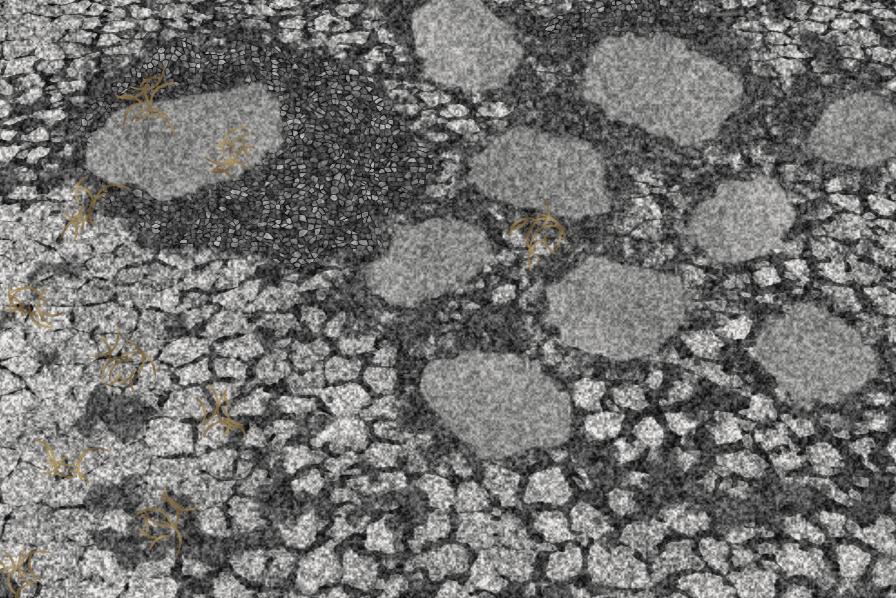
Write a WebGL 2 fragment shader that draws this texture.

```glsl
#version 300 es
precision highp float;
uniform vec2 u_resolution;
out vec4 fragColor;

float hash(vec2 p) {
  vec3 q = fract(p.xyx * vec3(0.1031, 0.1030, 0.0973));
  q += dot(q, q.yzx + 33.33);
  return fract((q.x + q.y) * q.z);
}

float noise(vec2 p) {
  vec2 i = floor(p), f = fract(p);
  f *= f * (3.0 - 2.0 * f);
  return mix(mix(hash(i), hash(i + vec2(1, 0)), f.x),
             mix(hash(i + vec2(0, 1)), hash(i + vec2(1, 1)), f.x), f.y);
}

float fbm(vec2 p) {
  float sum = 0.0, amp = 0.57;
  for (int i = 0; i < 3; i++) {
    sum += amp * noise(p);
    p = p * 2.03 + 17.3;
    amp *= 0.5;
  }
  return sum;
}

// Jittered cells: x = distance to the border, y = random value of the cell
vec2 cells(vec2 p) {
  vec2 base = floor(p);
  float near = 9.0, second = 9.0, id = 0.0;
  for (int y = -1; y <= 1; y++)
    for (int x = -1; x <= 1; x++) {
      vec2 c = base + vec2(x, y);
      float d = length(c + 0.1 + 0.8 * vec2(hash(c), hash(c + 71.7)) - p);
      if (d < near) { second = near; near = d; id = hash(c + 29.1); }
      else second = min(second, d);
    }
  return vec2(0.5 * (second - near), id);
}

float ellipse(vec2 p, vec2 center, vec2 radius, float angle) {
  float c = cos(angle), s = sin(angle);
  p = mat2(c, -s, s, c) * (p - center);
  return (length(p / radius) - 1.0) * min(radius.x, radius.y);
}

// Worn smooth repairs, scattered over the right side
float repairs(vec2 p) {
  float d = 1.0;
  for (int i = 0; i < 9; i++) {
    float k = float(i), size = 0.075 + 0.045 * hash(vec2(k, 4.0));
    vec2 center = vec2(0.66 + 0.86 * fract(0.2 + k * 0.618), 0.33 + 0.075 * k);
    d = min(d, ellipse(p, center, size * vec2(1.1, 0.75), hash(vec2(k, 8.0)) - 0.5));
  }
  return d;
}

// Tufts of dry bent straw
float straw(vec2 p, float soft) {
  float cover = 0.0;
  for (int i = 0; i < 10; i++) {
    float k = float(i);
    vec2 tuft = vec2(0.02 + 0.4 * fract(k * 0.618), 0.04 + 0.088 * k);
    if (i == 6) tuft = vec2(0.9, 0.61);
    if (length(p - tuft) > 0.1) continue;
    for (int j = 0; j < 9; j++) {
      vec2 seed = vec2(k, float(j) + 3.0);
      float a = 6.28 * hash(seed), len = 0.012 + 0.022 * hash(seed + 5.0);
      vec2 q = p - tuft - 0.07 * (vec2(hash(seed + 11.0), hash(seed + 23.0)) - 0.5);
      q = mat2(cos(a), -sin(a), sin(a), cos(a)) * q;
      q.y += 18.0 * (q.x * q.x - 0.0002);
      float d = length(vec2(max(abs(q.x) - len, 0.0), q.y));
      cover = max(cover, 1.0 - smoothstep(0.0008, 0.0012 + soft, d));
    }
  }
  return cover;
}

void main() {
  vec2 p = gl_FragCoord.xy / u_resolution.y;
  float soft = 1.5 / u_resolution.y;
  vec2 warp = vec2(fbm(p * 14.0), fbm(p * 14.0 + 7.0)) - 0.5;
  float broad = fbm(p * 4.0 + 2.0), rough = fbm(p * 60.0) - 0.5;
  float grain = 0.5 * (noise(p * 170.0) + noise(p * 330.0)) - 0.5;

  // Cracked slabs on a receding ground plane
  vec2 ground = vec2(p.x - 0.75, 3.0) / (2.4 - p.y) + warp * 0.014;
  vec2 slab = cells(ground * 30.0), chip = cells(ground * 66.0 + 9.0);
  float sand = smoothstep(0.07, -0.07, p.x - 0.27 + 0.4 * (p.y - 0.3) + 0.5 * (broad - 0.5));
  float width = mix(mix(0.035, 0.14, smoothstep(0.3, 0.7, broad)), -0.02, sand);
  float edge = slab.x + 0.2 * rough;
  float stone = smoothstep(width, width + 0.06, edge) * step(0.07 * (1.0 - sand), slab.y);
  float dirt = 0.25 + 0.5 * grain + 0.25 * rough;
  float paving = 0.66 + 0.14 * (slab.y - 0.5) + 0.8 * grain + 0.2 * (broad - 0.5);
  paving -= 0.1 * (1.0 - smoothstep(width, width + 0.16, edge));
  float chips = smoothstep(0.1, 0.18, chip.x + 0.15 * rough) * step(0.5, chip.y);
  float tone = mix(mix(dirt, 0.53 + 0.7 * grain, chips), paving, stone);
  float blotch = smoothstep(0.62, 0.7, fbm(p * 13.0 + 40.0) + 0.2 * rough);
  tone = mix(tone, dirt, 0.85 * blotch);

  // Coarse gravel beds
  vec2 pebble = cells(p * vec2(95.0, 115.0) + warp * 3.0);
  float gravel = mix(0.17, 0.25 + 0.42 * pebble.y * pebble.y, smoothstep(0.02, 0.17, pebble.x)) + 0.4 * grain;
  vec2 ragged = p + warp * 0.06 + rough * 0.012;
  float bed = min(ellipse(ragged, vec2(0.42, 0.745), vec2(0.29, 0.18), -0.12),
                  ellipse(ragged, vec2(1.05, 0.95), vec2(0.14, 0.055), 0.0));
  tone = mix(tone, dirt, 0.8 * smoothstep(0.03, 0.0, bed + 0.06 * rough));
  tone = mix(tone, gravel, smoothstep(soft, -soft, bed));

  // Smooth repairs with grimy surroundings
  float worn = min(repairs(ragged), ellipse(ragged, vec2(0.31, 0.765), vec2(0.165, 0.075), 0.25));
  float grime = smoothstep(0.045, 0.0, worn + 0.12 * rough + 0.12 * (broad - 0.5));
  tone = mix(tone, mix(dirt, gravel, 0.35), 0.85 * grime);
  float smoothTone = 0.56 + 0.5 * grain + 0.2 * (fbm(p * 8.0) - 0.5);
  tone = mix(tone, smoothTone, smoothstep(2.0 * soft, -soft, worn));

  // Neutral stone tint and straw
  vec3 color = tone * vec3(1.005, 1.0, 0.995);
  vec3 strawColor = mix(vec3(0.4, 0.3, 0.16), vec3(0.74, 0.64, 0.4), noise(p * 60.0));
  color = mix(color, strawColor, 0.8 * straw(p, soft));
  fragColor = vec4(clamp(color, 0.06, 0.92), 1.0);
}
```
